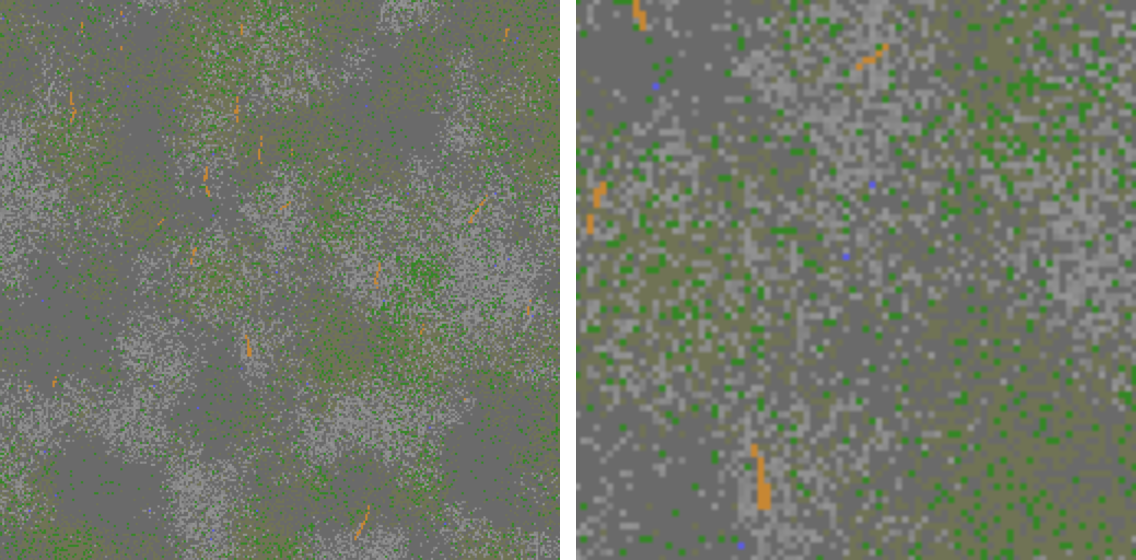
Left, the full canvas; right, a detail of the centre.
A WebGL 1 fragment shader for this texture:

```glsl
precision highp float;
// Mottled ground of small square grains: dark and light stone, olive earth, green.
// Noise fields set how likely each kind is, a hash per grain picks one, and
// short broken strokes of orange or pale grains lie on top.

uniform vec2 u_resolution;

const float GRAINS = 256.0;        // grains across the canvas
const float EDGE_SOFTNESS = 0.4;   // half width of the blend between grains
const float PATCHES = 8.0;         // noise cells across the canvas
const float LIGHT_DENSITY = 0.70;
const float BLUE_DENSITY = 0.0003;
const int STROKES = 26;

const vec3 DARK_STONE = vec3(0.415);
const vec3 PALE_STONE = vec3(0.50);
const vec3 BRIGHT_STONE = vec3(0.59);
const vec3 OLIVE = vec3(0.44, 0.45, 0.335);
const vec3 GREEN = vec3(0.20, 0.53, 0.14);
const vec3 ORANGE = vec3(0.78, 0.53, 0.20);
const vec3 BLUE = vec3(0.36, 0.36, 0.90);

float hash(vec2 p, float seed) {
  vec3 q = fract(vec3(p.xyx + seed * 17.31) * 0.1031);
  q += dot(q, q.yzx + 33.33);
  return fract((q.x + q.y) * q.z);
}

float valueNoise(vec2 p, float seed) {
  vec2 i = floor(p);
  vec2 f = fract(p);
  f = f * f * (3.0 - 2.0 * f);
  float low = mix(hash(i, seed), hash(i + vec2(1.0, 0.0), seed), f.x);
  float high = mix(hash(i + vec2(0.0, 1.0), seed), hash(i + 1.0, seed), f.x);
  return mix(low, high, f.y);
}

float patchField(vec2 p, float seed) {
  float sum = 0.0;
  float weight = 0.57;
  for (int octave = 0; octave < 3; octave++) {
    sum += weight * valueNoise(p, seed);
    p = p * 2.03 + 11.7;
    weight *= 0.5;
  }
  return sum;
}

float segmentDistance(vec2 p, vec2 a, vec2 along) {
  vec2 d = p - a;
  return length(d - along * clamp(dot(d, along) / dot(along, along), 0.0, 1.0));
}

// Colour of the stroke through a grain, or the ground where there is none
vec3 addStrokes(vec3 ground, vec2 grain, vec2 p) {
  vec2 bent = p + 0.012 * (valueNoise(p * 40.0, 9.0) - 0.5);
  float kept = step(hash(grain, 8.0), 0.75);
  for (int k = 0; k < STROKES; k++) {
    vec2 id = vec2(float(k) * 3.0 + 1.0, 5.0);
    vec2 start = vec2(hash(id, 1.0), hash(id, 2.0));
    float angle = mix(0.5, 1.8, hash(id, 3.0));
    float size = hash(id, 4.0);
    vec2 along = vec2(cos(angle), sin(angle)) * mix(0.006, 0.07, size * size);
    float hit = kept * step(segmentDistance(bent, start, along), 0.55 / GRAINS);
    vec3 tint = hash(id, 6.0) < 0.65 ? ORANGE : BRIGHT_STONE;
    ground = mix(ground, tint, hit);
  }
  return ground;
}

vec3 grainColor(vec2 grain) {
  vec2 p = (grain + 0.5) / GRAINS;
  vec2 q = p * PATCHES;

  // Likelihood of each kind of grain here
  float olive = smoothstep(0.26, 0.86, patchField(q, 1.0));
  float light = LIGHT_DENSITY * smoothstep(0.35, 0.75, patchField(q, 2.0));
  light *= 1.0 - 0.6 * olive;
  float lush = smoothstep(0.5, 0.85, patchField(q, 3.0));
  float green = 0.025 + olive * (0.10 + 0.35 * lush);

  // Later kinds cover earlier ones
  vec3 color = DARK_STONE;
  if (hash(grain, 4.0) < olive) color = OLIVE;
  if (hash(grain, 5.0) < light) {
    color = mix(PALE_STONE, BRIGHT_STONE, hash(grain, 6.0));
  }
  if (hash(grain, 7.0) < green) color = GREEN;
  color = addStrokes(color, grain, p);
  if (hash(grain, 11.0) < BLUE_DENSITY) color = BLUE;
  return color;
}

void main() {
  vec2 p = gl_FragCoord.xy / u_resolution.y * GRAINS - 0.5;
  vec2 grain = floor(p);
  vec2 blend = smoothstep(0.5 - EDGE_SOFTNESS, 0.5 + EDGE_SOFTNESS, fract(p));

  // Softly joined neighbouring grains
  vec3 low = mix(grainColor(grain), grainColor(grain + vec2(1.0, 0.0)), blend.x);
  vec3 high = mix(grainColor(grain + vec2(0.0, 1.0)), grainColor(grain + 1.0), blend.x);
  gl_FragColor = vec4(mix(low, high, blend.y), 1.0);
}
```
